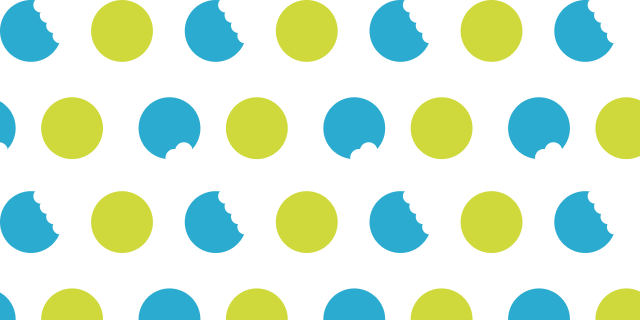
Give the GLSL for this pattern, as a Shadertoy shader.

```glsl
// Staggered rows of lime discs and bitten blue discs on white.

// Lengths are in disc radii.
#define RADII_PER_HEIGHT 10.35
#define PERIOD vec2(5.976, 6.183)
#define UPPER_ROW vec2(1.0, -1.0)
#define LOWER_ROW vec2(5.482, -4.146)
#define UPPER_GAP 2.946
#define LOWER_GAP 2.825
#define PAPER vec3(1.0)
#define LIME vec3(0.81, 0.85, 0.23)
#define BLUE vec3(0.17, 0.67, 0.81)

// Offset from the nearest repeat of a centre
vec2 nearestRepeat(vec2 p, vec2 centre) {
    vec2 q = p - centre;
    return q - PERIOD * round(q / PERIOD);
}

float disc(vec2 p, float radius) {
    return length(p) - radius;
}

// Row of round tooth marks, with the strip on its outer side removed too
float bite(vec2 p, vec2 start, vec2 toothStep, int teeth, float radius) {
    float span = float(teeth - 1) * length(toothStep);
    vec2 along = normalize(toothStep);
    vec2 outward = vec2(along.y, -along.x);
    outward *= sign(dot(outward, start));
    vec2 q = p - start;
    float d = max(-dot(q, outward), abs(dot(q, along) - 0.5 * span) - 0.5 * span);
    for (int i = 0; i < teeth; i++) {
        d = min(d, disc(q - float(i) * toothStep, radius));
    }
    return d;
}

float coverage(float d, float pixel) {
    return clamp(0.5 - d / pixel, 0.0, 1.0);
}

void mainImage(out vec4 fragColor, in vec2 fragCoord) {
    // Origin at the top left corner, y up
    float pixel = RADII_PER_HEIGHT / iResolution.y;
    vec2 p = (fragCoord - vec2(0.0, iResolution.y)) * pixel;

    // Whole discs
    float lime = min(disc(nearestRepeat(p, UPPER_ROW + vec2(UPPER_GAP, 0.0)), 1.0),
                     disc(nearestRepeat(p, LOWER_ROW + vec2(LOWER_GAP, 0.0)), 1.0));

    // Bitten discs: four teeth at upper right, two at lower right
    vec2 upper = nearestRepeat(p, UPPER_ROW);
    vec2 lower = nearestRepeat(p, LOWER_ROW);
    float upperBite = bite(upper, vec2(0.323, 0.838), vec2(0.2075, -0.3315), 4, 0.243);
    float lowerBite = bite(lower, vec2(0.466, -0.741), vec2(-0.31, -0.216), 2, 0.285);
    float blue = min(max(disc(upper, 1.0), -upperBite),
                     max(disc(lower, 1.0), -lowerBite));

    vec3 colour = mix(PAPER, LIME, coverage(lime, pixel));
    colour = mix(colour, BLUE, coverage(blue, pixel));
    fragColor = vec4(colour, 1.0);
}
```
